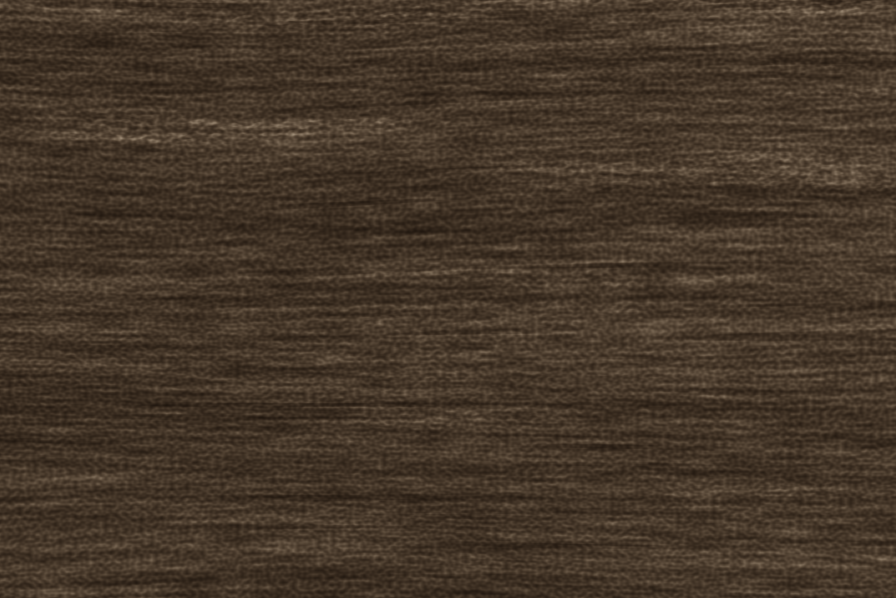
Reproduce this texture procedurally as a Shadertoy shader.

```glsl
// Dark brown wood board with fine horizontal grain, thin dark pores and pale worn streaks.
#define BASE_COLOR vec3(0.267, 0.211, 0.157)
#define TONE_RESPONSE vec3(0.72, 0.82, 0.93)
#define WAVINESS 0.030
#define BAND_AMOUNT 0.17
#define STREAK_AMOUNT 0.24
#define LINE_AMOUNT 0.34
#define FIBRE_AMOUNT 0.38
#define GRAIN_AMOUNT 0.46
#define PORE_DEPTH 0.30
#define WORN_AMOUNT 0.42

const float TAU = 6.2831853;

float hash(vec2 cell) {
    vec3 q = fract(vec3(cell.xyx) * vec3(0.1031, 0.1030, 0.0973));
    q += dot(q, q.yzx + 33.33);
    return fract((q.x + q.y) * q.z);
}

float cornerSlope(vec2 cell, vec2 offset) {
    float angle = TAU * hash(cell);
    return dot(vec2(cos(angle), sin(angle)), offset);
}

// Gradient noise, roughly -1 to 1
float noise(vec2 p) {
    vec2 cell = floor(p);
    vec2 f = p - cell;
    vec2 w = f * f * f * (f * (f * 6.0 - 15.0) + 10.0);
    vec2 e = vec2(1.0, 0.0);
    float low = mix(cornerSlope(cell, f), cornerSlope(cell + e.xy, f - e.xy), w.x);
    float high = mix(cornerSlope(cell + e.yx, f - e.yx), cornerSlope(cell + e.xx, f - e.xx), w.x);
    return 1.4 * mix(low, high, w.y);
}

// Noise stretched along the board; each layer gets its own region
float layer(vec2 p, float freqX, float freqY, float seed) {
    return noise(p * vec2(freqX, freqY) + seed * vec2(17.3, 41.7) + 50.0);
}

// Slow bends that carry all grain lines together
vec2 bendGrain(vec2 p) {
    float bend = layer(p, 0.8, 1.9, 1.0) + 0.15 * layer(p, 2.0, 6.0, 2.0);
    return vec2(p.x, p.y + WAVINESS * bend);
}

// Thin broken dark lines
float pores(vec2 p) {
    float line = smoothstep(0.15, 0.5, layer(p, 2.0, 74.0, 3.0));
    float gaps = smoothstep(-0.25, 0.35, layer(p, 1.6, 15.0, 4.0));
    return line * gaps;
}

// Pale rubbed patches, stronger toward the top edge
float wornPatches(vec2 p) {
    float region = layer(p, 1.2, 10.0, 5.0) + 0.6 * layer(p, 2.2, 34.0, 6.0);
    float height = smoothstep(0.35, 0.95, p.y);
    float mask = smoothstep(0.15, 0.75, region + 0.14 * height);
    float flecks = smoothstep(-0.25, 0.5, layer(p, 52.0, 140.0, 7.0));
    return mask * (0.15 + 0.85 * flecks) * (0.55 + 0.6 * height);
}

void mainImage(out vec4 fragColor, in vec2 fragCoord) {
    vec2 p = fragCoord / iResolution.y;
    vec2 g = bendGrain(p);

    // Grain from broad bands down to fine flecks
    float tone = BAND_AMOUNT * layer(g, 0.7, 9.0, 8.0);
    tone += STREAK_AMOUNT * layer(g, 1.3, 37.0, 9.0);
    tone += LINE_AMOUNT * layer(g, 3.0, 91.0, 10.0);
    tone += FIBRE_AMOUNT * layer(g, 13.0, 143.0, 11.0);
    tone += GRAIN_AMOUNT * layer(g, 118.0, 163.0, 12.0);

    // Surface wear and pores
    tone += WORN_AMOUNT * wornPatches(g);
    tone -= PORE_DEPTH * pores(g);

    fragColor = vec4(BASE_COLOR * exp(tone * TONE_RESPONSE), 1.0);
}
```
